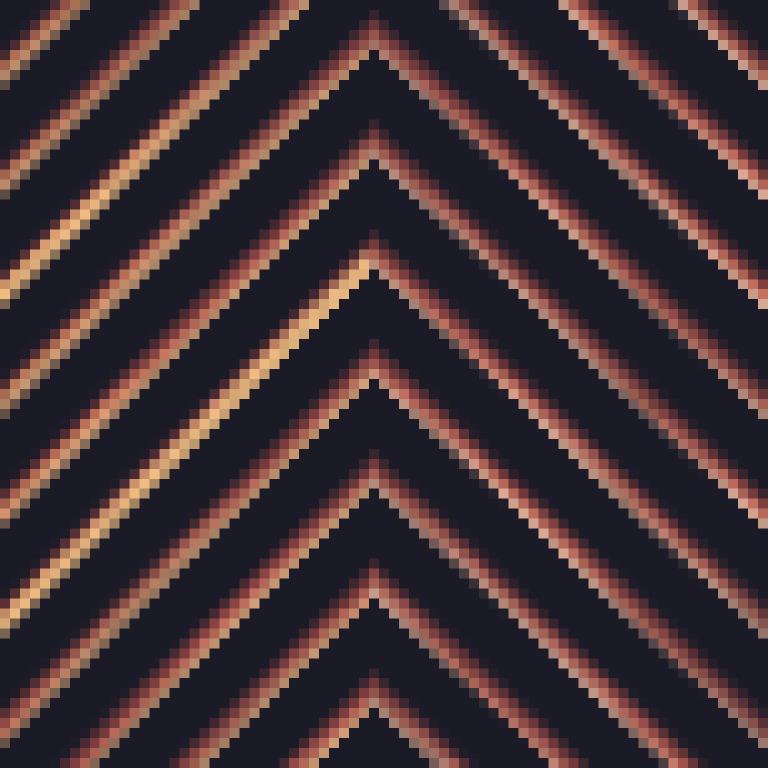
Write a Shadertoy shader that draws this pattern.

```glsl
// Pixelated chevron bands glowing from maroon to amber on a dark ground.

const float CELLS = 77.0;       // mosaic cells across the canvas
const float BANDS = 7.0;        // chevrons down the canvas
const float APEX_X = 0.487;     // centre line of the peaks
const float LEFT_SLOPE = 0.99;
const float RIGHT_SLOPE = 0.95;
const float PHASE = 0.473;      // lower edge of the first chevron, in bands
const float TAIL_START = 0.58;  // where the upper glow begins in a band
const float EDGE_START = 0.935; // where the lower edge begins to close
const float GRAIN = 0.07;       // brightness variation between cells

const vec3 GROUND = vec3(0.106, 0.106, 0.153);
const vec3 MAROON = vec3(0.53, 0.25, 0.25);
const vec3 SALMON = vec3(0.75, 0.43, 0.36);
const vec3 ORANGE = vec3(0.84, 0.53, 0.37);
const vec3 ROSE = vec3(0.83, 0.65, 0.57);
const vec3 SAND = vec3(0.85, 0.65, 0.48);
const vec3 AMBER = vec3(0.89, 0.71, 0.49);

float hash(vec2 p) {
    return fract(sin(dot(p, vec2(127.1, 311.7))) * 43758.5453);
}

// Smooth variation along one arm; every lane has its own sequence.
float armNoise(float along, float lane) {
    float i = floor(along);
    float f = fract(along);
    f = f * f * (3.0 - 2.0 * f);
    return mix(hash(vec2(i, lane)), hash(vec2(i + 1.0, lane)), f);
}

vec3 cellColor(vec2 cell) {
    vec2 p = (cell + 0.5) / CELLS;
    float dx = p.x - APEX_X;
    float left = 1.0 - step(0.0, dx);
    float reach = abs(dx);
    float slope = mix(RIGHT_SLOPE, LEFT_SLOPE, left);

    // Position across a band, from its upper glow to its lower edge.
    float band = (1.0 - p.y - slope * reach) * BANDS - PHASE;
    float id = floor(band) + 1.0;
    float s = fract(band);

    // Wear, warmth and highlights vary along each arm.
    float lane = id + 31.0 * left;
    float heat = armNoise(reach * 8.0, lane);
    float wear = armNoise(reach * 6.0 + 9.0, lane + 63.0);
    float outward = smoothstep(0.15, 0.5, reach);
    float warmth = left * outward * smoothstep(0.0, 0.5, p.y);
    float everyThird = 1.0 - step(0.5, mod(id + 1.0, 3.0));
    float glow = left * everyThird * step(id, 3.0);
    glow *= mix(smoothstep(0.1, 0.45, reach), 1.0, step(0.5, id));

    // Cross-section: maroon, salmon, then a pale lower rim.
    vec3 body = mix(SALMON, ORANGE, warmth);
    vec3 rim = mix(ROSE, SAND, left);
    float t = s + 0.07 * (heat - 0.5) + 0.03 * warmth;
    vec3 color = mix(MAROON, body, smoothstep(0.73, 0.86, t));
    color = mix(color, rim, smoothstep(0.85, 0.94, t));
    color = mix(color, AMBER, glow * smoothstep(0.68, 0.85, s) * 0.9);

    float tail = smoothstep(TAIL_START, 0.80, s);
    float edge = 1.0 - smoothstep(EDGE_START, 1.0, s);
    float lowRight = (1.0 - left) * (1.0 - smoothstep(0.05, 0.3, p.y));
    float strength = 1.0 - 0.22 * wear * (1.0 - glow) - 0.3 * lowRight * wear;
    color *= 1.0 + GRAIN * (hash(cell) - 0.5) * 2.0;
    return mix(GROUND, color, tail * edge * strength);
}

void mainImage(out vec4 fragColor, in vec2 fragCoord) {
    // Average four samples to smooth the cell borders.
    vec3 color = vec3(0.0);
    for (int i = 0; i < 4; i++) {
        vec2 offset = vec2(float(i % 2), float(i / 2)) * 0.5 - 0.25;
        vec2 uv = (fragCoord + offset) / iResolution.xy;
        color += cellColor(floor(uv * CELLS));
    }
    fragColor = vec4(color * 0.25, 1.0);
}
```
